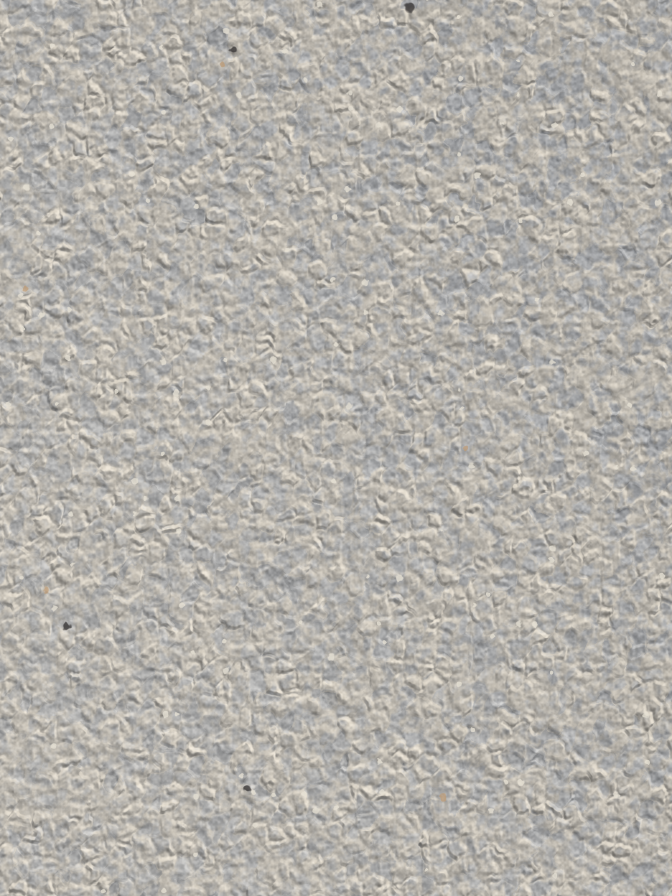
A Shadertoy shader for this texture:

```glsl
const float GRAINS = 48.0;                        // stones across the width
const float WARP = 0.55;                          // raggedness of stone outlines
const float EDGE_WIDTH = 0.50;                    // rounding of stone rims
const float ROUGHNESS = 0.85;                     // broken relief over the stones
const float RELIEF = 0.50;                        // strength of light and shadow
const float MAX_LIGHT = 0.22;
const float MAX_SHADOW = 0.46;
const float LIGHT_STEP = 0.13;                    // reach of the slope probe
const vec2 LIGHT_DIR = vec2(0.42, 0.91);
const vec3 STONE_COLOR = vec3(0.650, 0.650, 0.648);
const vec3 DUST_COLOR = vec3(0.722, 0.702, 0.666);
const vec3 GLINT_COLOR = vec3(0.90, 0.88, 0.83);
const vec3 RUST_COLOR = vec3(0.74, 0.60, 0.45);
const vec3 TAR_COLOR = vec3(0.22, 0.21, 0.21);

float hash(vec2 p) {
    vec3 q = fract(p.xyx * vec3(0.1031, 0.1030, 0.0973));
    q += dot(q, q.yzx + 33.33);
    return fract((q.x + q.y) * q.z);
}

vec2 hash2(vec2 p) {
    return vec2(hash(p), hash(p + 71.7));
}

float noise(vec2 p) {
    vec2 i = floor(p), f = fract(p);
    f = f * f * (3.0 - 2.0 * f);
    return mix(mix(hash(i), hash(i + vec2(1, 0)), f.x),
               mix(hash(i + vec2(0, 1)), hash(i + vec2(1, 1)), f.x), f.y);
}

float fbm(vec2 p) {
    float sum = 0.0, amp = 0.5;
    for (int i = 0; i < 3; i++) {
        sum += amp * noise(p);
        p = mat2(1.6, 1.2, -1.2, 1.6) * p + 17.3;
        amp *= 0.5;
    }
    return sum / 0.875;
}

// Broken stones: x = height, y = distance from the rim, z = stone id
vec3 stones(vec2 p) {
    vec2 q = p + WARP * (vec2(fbm(p * 1.2), fbm(p * 1.2 + 43.0)) * 2.0 - 1.0);
    vec2 cell = floor(q), nearestCell = cell, offset = vec2(0);
    float d1 = 9.0, d2 = 9.0;
    for (int y = -1; y <= 1; y++)
    for (int x = -1; x <= 1; x++) {
        vec2 c = cell + vec2(x, y);
        vec2 r = q - c - hash2(c);
        float d = length(r);
        if (d < d1) {
            d2 = d1;
            d1 = d;
            nearestCell = c;
            offset = r;
        } else {
            d2 = min(d2, d);
        }
    }
    float rim = d2 - d1;
    float id = hash(nearestCell + 9.1);
    vec2 tilt = hash2(nearestCell + 23.0) - 0.5;
    float plateau = 0.15 + 0.75 * id + 0.8 * dot(tilt, offset);
    float mortar = 0.75 * noise(p * 1.1 + 5.0);
    float height = mix(mortar, plateau, smoothstep(0.0, EDGE_WIDTH, rim));
    // Ridged crumbs, softer on the stone faces
    float crumbs = 1.0 - abs(2.0 * noise(p * 1.5 + 11.0) - 1.0);
    height += ROUGHNESS * (0.30 * crumbs + 0.60 * fbm(p * 2.1 + 27.0));
    return vec3(height, rim, id);
}

// Round specks; density is the share of cells holding one
float speck(vec2 p, float density, float radius) {
    vec2 cell = floor(p);
    vec2 r = fract(p) - 0.3 - 0.4 * hash2(cell + 3.0);
    float size = radius * (0.6 + 0.6 * hash(cell + 8.0));
    float d = length(r) + 0.15 * (noise(p * 7.0) - 0.5);
    return step(hash(cell + 31.0), density) * (1.0 - smoothstep(size * 0.6, size, d));
}

vec3 pavement(vec2 uv) {
    vec2 p = uv * GRAINS;
    vec3 near = stones(p + LIGHT_DIR * LIGHT_STEP);
    vec3 far = stones(p - LIGHT_DIR * LIGHT_STEP);
    float slope = far.x - near.x;
    float rim = 0.5 * (near.y + far.y);
    float id = 0.5 * (near.z + far.z);

    // Dust covers the gaps and some stones, more to the upper right
    float region = smoothstep(0.2, 1.8, uv.x + 0.6 * uv.y);
    float dust = 0.55 + 0.45 * (id - 0.5) + 0.8 * (fbm(p * 1.6 + 60.0) - 0.5);
    dust = smoothstep(0.25, 0.75, dust - 0.45 * (rim - 0.3) + 0.06 * (region - 0.5));
    vec3 stone = STONE_COLOR * (0.95 + 0.10 * fract(id * 7.0));
    stone += vec3(-0.022, -0.014, 0.000) * region;
    vec3 color = mix(stone, DUST_COLOR, dust);

    // Raking light, deeper in shadow, and fine grit
    float limit = slope > 0.0 ? MAX_LIGHT : MAX_SHADOW;
    float light = limit * tanh(RELIEF * slope / limit);
    color *= 1.015 + light;
    color += vec3(0.014, 0.009, 0.000) * clamp(light * 5.0, -0.4, 1.0);
    color *= 1.0 + 0.02 * (fbm(uv * 4.0) - 0.5) + 0.03 * (0.5 - region);
    color += 0.10 * (noise(p * 5.5) - 0.5);

    // Scattered mineral glints, rust and tar
    color = mix(color, GLINT_COLOR, 0.8 * speck(p * 0.9 + 4.0, 0.045, 0.22));
    color = mix(color, RUST_COLOR, 0.7 * speck(p * 0.8 + 90.0, 0.003, 0.22));
    return mix(color, TAR_COLOR, 0.8 * speck(p * 0.7 + 150.0, 0.002, 0.28));
}

void mainImage(out vec4 fragColor, in vec2 fragCoord) {
    vec3 sum = vec3(0);
    for (int i = 0; i < 4; i++) {
        vec2 jitter = vec2(i % 2, i / 2) * 0.5 - 0.25;
        sum += pavement((fragCoord + jitter) / iResolution.x);
    }
    fragColor = vec4(clamp(sum * 0.25, 0.0, 1.0), 1.0);
}
```
